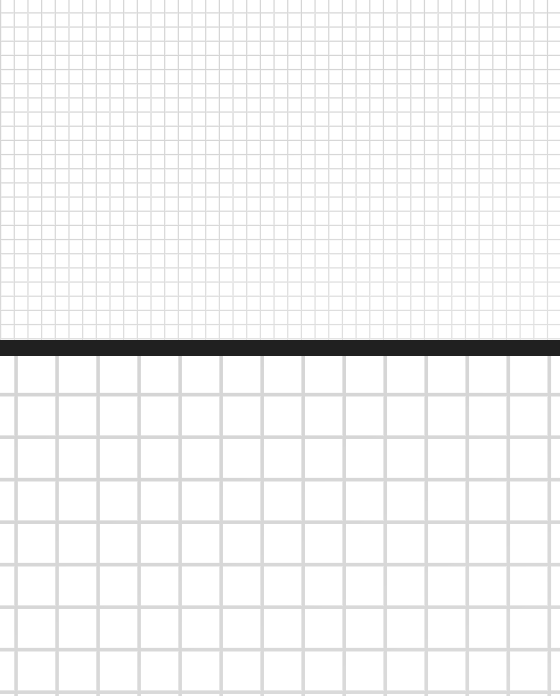
Top: the whole. Bottom: its middle third, enlarged.
Give the GLSL for this pattern, as a WebGL 1 fragment shader.

```glsl
precision highp float;
// Thin light grey graph-paper grid on white, fading slightly toward the lower right.

uniform vec2 u_resolution;

const vec2 CELLS = vec2(40.96, 24.0);    // repeats across and down
const vec2 OFFSET = vec2(0.045, 0.09);   // first line centre, in cells
const float LINE_WIDTH = 0.00355;        // fraction of canvas height
const vec3 PAPER = vec3(1.0);
const vec3 INK_DARK = vec3(0.835);
const vec3 INK_FADED = vec3(0.88);

// Distance to the nearest line centre on each axis, in cells.
vec2 lineDistance(vec2 cell, vec2 offset) {
  return abs(fract(cell - offset + 0.5) - 0.5);
}

// Share of a pixel covered by a line; all lengths in pixels.
vec2 lineCoverage(vec2 dist, float width) {
  vec2 right = min(dist + 0.5, vec2(0.5 * width));
  vec2 left = max(dist - 0.5, vec2(-0.5 * width));
  return clamp(right - left, 0.0, 1.0);
}

// Ink lightens gently from the upper left to the lower right.
vec3 inkColor(vec2 uv) {
  float fade = smoothstep(0.3, 1.0, 0.35 * uv.x + 0.65 * (1.0 - uv.y));
  return mix(INK_DARK, INK_FADED, fade);
}

void main() {
  vec2 uv = gl_FragCoord.xy / u_resolution;
  vec2 cellSize = u_resolution / CELLS;

  // Grid lines, smoothed by pixel coverage
  vec2 dist = lineDistance(uv * CELLS, OFFSET) * cellSize;
  vec2 cover = lineCoverage(dist, LINE_WIDTH * u_resolution.y);
  float grid = max(cover.x, cover.y);

  gl_FragColor = vec4(mix(PAPER, inkColor(uv), grid), 1.0);
}
```
